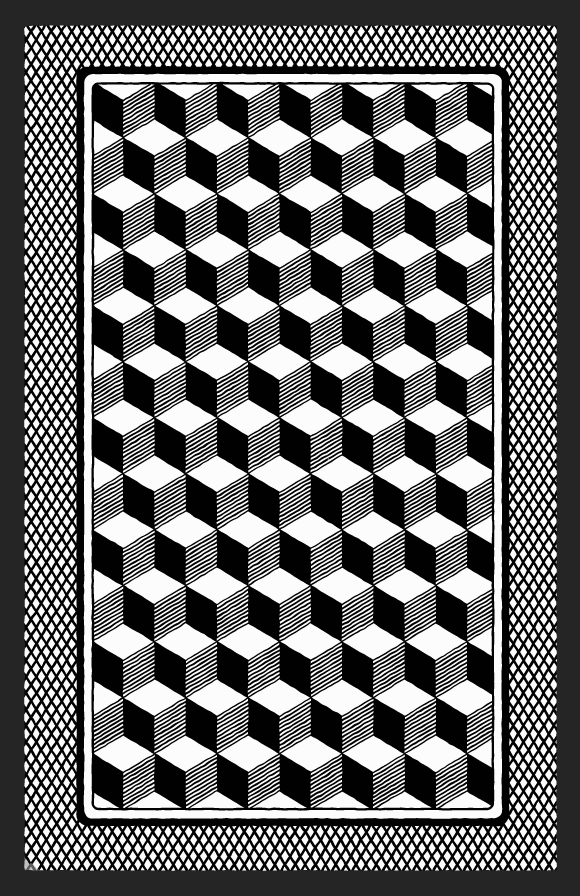
Write a WebGL 1 fragment shader that draws this pattern.

```glsl
precision highp float;
// Playing-card style back: tumbling cubes inside a rounded double frame,
// set on a border of diamond lattice. Cubes are hexagonal cells split into
// three faces; ink wobble and specks come from noise. Supersampled for smooth edges.

uniform vec2 u_resolution;

const float CANVAS_HEIGHT = 768.0;  // design units down the canvas
const float SQRT3 = 1.7320508;
const float STRIPES = 9.0;          // hatch lines per cube face
const int SAMPLES = 4;              // per axis
const float INK = 0.005;
const float PAPER = 0.99;
const float SURROUND = 0.145;

float hash(vec2 p) {
  return fract(sin(dot(p, vec2(127.1, 311.7))) * 43758.5453);
}

float noise(vec2 p) {
  vec2 i = floor(p);
  vec2 f = fract(p);
  f = f * f * (3.0 - 2.0 * f);
  return mix(mix(hash(i), hash(i + vec2(1.0, 0.0)), f.x),
             mix(hash(i + vec2(0.0, 1.0)), hash(i + 1.0), f.x), f.y);
}

float roundedBox(vec2 p, vec2 halfSize, float radius) {
  vec2 d = abs(p) - halfSize + radius;
  return length(max(d, 0.0)) + min(max(d.x, d.y), 0.0) - radius;
}

// Offset from the centre of the nearest hexagon of side 1, pointed at the top
vec2 hexCell(vec2 q) {
  vec2 size = vec2(SQRT3, 3.0);
  vec2 a = mod(q + 0.5 * size, size) - 0.5 * size;
  vec2 b = mod(q, size) - 0.5 * size;
  return dot(a, a) < dot(b, b) ? a : b;
}

// White top, black left face, hatched right face
float cubes(vec2 p, vec2 pitch, float hatchWidth) {
  vec2 q = hexCell(p / pitch * vec2(SQRT3, 1.5));
  float slope = abs(q.x) / SQRT3;
  if (q.y > slope) {
    float rhombus = 2.0 * slope + 2.0 * abs(q.y - 0.5);
    return step(rhombus, 0.97);
  }
  if (q.x < 0.0) return 0.0;
  float across = fract((slope - q.y) * STRIPES);
  return step(hatchWidth, 1.0 - abs(2.0 * across - 1.0));
}

// White diamonds separated by crossing black lines
float lattice(vec2 p, vec2 pitch, float fill) {
  vec2 u = p / pitch;
  vec2 d = abs(fract(vec2(u.x + u.y, u.x - u.y)) - 0.5);
  return step(max(d.x, d.y), 0.5 * fill);
}

// Rare pale dots in the ink
float specks(vec2 p, float cell) {
  vec2 id = floor(p / cell);
  vec2 spot = vec2(hash(id + 3.1), hash(id + 7.7)) * 0.6 + 0.2;
  float present = step(0.985, hash(id));
  return present * step(length(fract(p / cell) - spot) * cell, 0.6);
}

float card(vec2 p) {
  // Slight unevenness of the printed edges
  vec2 wobble = vec2(noise(p * 0.22), noise(p * 0.22 + 41.0)) - 0.5;
  vec2 w = p + 0.7 * wobble;

  // Lattice border with one worn corner
  if (roundedBox(w - vec2(0.5, 0.0), vec2(228.0, 362.0), 1.0) > 0.0) return SURROUND;
  float tone = lattice(w, vec2(8.7, 14.0), 0.71);
  vec2 corner = p + vec2(227.0, 362.0);
  float wear = step(corner.x + corner.y, 9.0 + 5.0 * noise(p * 0.6));
  tone = mix(tone, 0.6, 0.6 * wear);

  // Nested frame: black band, white ring, thin black line
  vec2 c = w - vec2(2.5, 1.5);
  if (roundedBox(c, vec2(185.5, 325.5), 10.0) < 0.0) tone = 0.0;
  if (roundedBox(c, vec2(179.0, 319.0), 7.0) < 0.0) tone = 1.0;
  if (roundedBox(c, vec2(172.5, 312.0), 6.0) < 0.0) tone = 0.0;

  // Cube field
  if (roundedBox(c, vec2(170.5, 310.0), 4.0) < 0.0) {
    float hatch = 0.52 + 0.14 * (noise(p * 0.12) - 0.5);
    tone = cubes(w - vec2(-143.0, 298.0), vec2(53.6, 48.0), hatch);
    tone = max(tone, 0.6 * specks(p, 24.0));
  }
  return mix(INK, PAPER, tone);
}

void main() {
  float unit = CANVAS_HEIGHT / u_resolution.y;
  float sum = 0.0;
  for (int j = 0; j < SAMPLES; j++) {
    for (int i = 0; i < SAMPLES; i++) {
      vec2 jitter = (vec2(float(i), float(j)) + 0.5) / float(SAMPLES) - 0.5;
      sum += card((gl_FragCoord.xy + jitter - 0.5 * u_resolution) * unit);
    }
  }
  gl_FragColor = vec4(vec3(sum / float(SAMPLES * SAMPLES)), 1.0);
}
```
